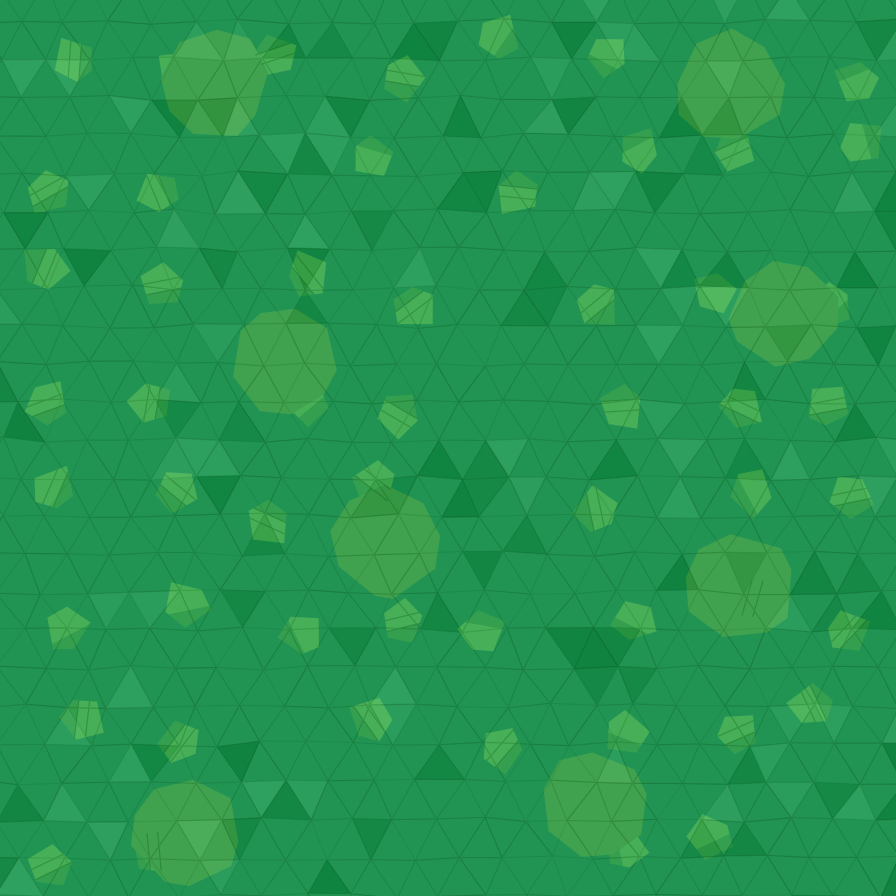
Reproduce this pattern procedurally as a WebGL 1 fragment shader.

```glsl
precision highp float;
// Green low-poly meadow: a jittered triangle mesh with scattered polygonal patches.

uniform vec2 u_resolution;

// Colours
const vec3 GRASS = vec3(0.130, 0.582, 0.330);
const vec3 SPROUT = vec3(0.275, 0.685, 0.340);
const vec3 SPROUT_DIM = vec3(0.205, 0.625, 0.310);
const vec3 BUSH = vec3(0.250, 0.635, 0.310);
const vec3 DARK_TONE = vec3(-0.070, -0.070, -0.080);
const vec3 LIGHT_TONE = vec3(0.052, 0.045, 0.045);
const vec3 LINE_TINT = vec3(0.74, 0.85, 0.75);

// Mesh
const float SIDE = 0.049;            // triangle side
const float ROW = 0.866;             // row height in sides
const vec2 JITTER = vec2(0.20, 0.13);
const float HALF_LINE = 0.0007;
const float DARK_SHARE = 0.075;
const float LIGHT_SHARE = 0.075;

// Patches
const vec2 SPROUT_CELL = vec2(0.125);
const float SPROUT_RADIUS = 0.0200;
const float SPROUT_MARGIN = 0.032;
const float SPROUT_SHARE = 0.86;
const vec2 BUSH_CELL = vec2(0.5, 0.25);
const float BUSH_RADIUS = 0.057;
const float BUSH_MARGIN = 0.068;
const float TAU = 6.2831853;

float hash(vec2 p) {
  vec3 q = fract(vec3(p.xyx) * 0.1031);
  q += dot(q, q.yzx + 33.33);
  return fract((q.x + q.y) * q.z);
}

vec2 hash2(vec2 p) {
  return vec2(hash(p + 17.3), hash(p + 71.9));
}

// Smooth coverage of a signed distance, positive inside
float cover(float d, float px) {
  return clamp(d / px + 0.5, 0.0, 1.0);
}

vec2 meshVertex(vec2 id) {
  vec2 offset = (hash2(id + 40.0) - 0.5) * JITTER;
  return SIDE * (vec2(id.x + 0.5 * id.y, id.y * ROW) + offset);
}

// Signed distance to the line a-b, positive on its left
float leftOf(vec2 p, vec2 a, vec2 b) {
  vec2 e = normalize(b - a);
  return e.x * (p.y - a.y) - e.y * (p.x - a.x);
}

float insideTriangle(vec2 p, vec2 a, vec2 b, vec2 c) {
  return min(leftOf(p, a, b), min(leftOf(p, b, c), leftOf(p, c, a)));
}

// Mesh edge; its strength varies with the edge key
float edgeLine(vec2 p, vec2 a, vec2 b, vec2 key, float px) {
  vec2 e = b - a;
  vec2 q = p - a;
  float d = length(q - e * clamp(dot(q, e) / dot(e, e), 0.0, 1.0));
  return cover(HALF_LINE - d, px) * mix(0.4, 1.0, hash(key + 211.0));
}

// Most triangles stay plain, a few are darker or lighter
vec3 triangleTone(vec2 key) {
  float pick = hash(key + 133.0);
  float strength = mix(0.6, 1.0, hash(key + 307.0));
  if (pick < DARK_SHARE) return DARK_TONE * strength;
  if (pick > 1.0 - LIGHT_SHARE) return LIGHT_TONE * strength;
  return vec3(0.0);
}

// Irregular convex polygon, positive inside
float polygon(vec2 q, float radius, float sides, float wobble, vec2 seed) {
  float d = 1.0;
  for (int k = 0; k < 10; k++) {
    float n = float(k);
    if (n >= sides) break;
    vec2 r = hash2(seed + n * 5.7) - 0.5;
    float angle = TAU * (n + r.x * 0.4 + hash(seed)) / sides;
    d = min(d, radius * (1.0 + r.y * wobble) - dot(q, vec2(cos(angle), sin(angle))));
  }
  return d;
}

// Offset from the random patch centre of a cell
vec2 fromCentre(vec2 p, vec2 id, vec2 cell, float margin) {
  return p - id * cell - mix(vec2(margin), cell - margin, hash2(id + 93.0));
}

void main() {
  float px = 1.0 / min(u_resolution.x, u_resolution.y);
  vec2 p = gl_FragCoord.xy * px;

  // Triangle mesh: tone and lines from the nearby cells
  float row = p.y / (SIDE * ROW);
  vec2 home = floor(vec2(p.x / SIDE - 0.5 * row, row));
  vec3 tone = vec3(0.0);
  float line = 0.0;
  for (int j = -1; j <= 1; j++) {
    for (int i = -1; i <= 1; i++) {
      vec2 id = home + vec2(float(i), float(j));
      vec2 a = meshVertex(id);
      vec2 b = meshVertex(id + vec2(1.0, 0.0));
      vec2 c = meshVertex(id + vec2(0.0, 1.0));
      vec2 d = meshVertex(id + 1.0);
      tone += triangleTone(id) * cover(insideTriangle(p, a, b, c), px);
      tone += triangleTone(id + 0.37) * cover(insideTriangle(p, b, d, c), px);
      line = max(line, edgeLine(p, a, b, id, px));
      line = max(line, edgeLine(p, a, c, id + 0.3, px));
      line = max(line, edgeLine(p, b, c, id + 0.6, px));
    }
  }

  // Small sprouts, each with a dimmer facet and some with creases
  vec2 id = floor(p / SPROUT_CELL);
  vec2 q = fromCentre(p, id, SPROUT_CELL, SPROUT_MARGIN);
  float sprout = cover(polygon(q, SPROUT_RADIUS, 5.0, 0.2, id + 7.0), px);
  sprout *= step(hash(id + 55.0), SPROUT_SHARE);
  float turn = TAU * hash(id + 29.0);
  float across = dot(q, vec2(cos(turn), sin(turn))) - SPROUT_RADIUS * 0.35;
  vec3 sproutColor = mix(SPROUT, SPROUT_DIM, cover(across, px));
  float crease = abs(abs(across + 0.006) - 0.006);
  float creased = step(0.4, hash(id + 83.0));
  line = max(line, cover(HALF_LINE - crease, px) * sprout * creased);

  // Large bushes lie over the sprouts
  vec2 bushId = floor(p / BUSH_CELL);
  vec2 bushOffset = fromCentre(p, bushId + 0.0, BUSH_CELL, BUSH_MARGIN);
  float bush = cover(polygon(bushOffset, BUSH_RADIUS, 9.0, 0.14, bushId + 19.0), px);

  vec3 color = mix(GRASS, sproutColor, sprout);
  color = mix(color, BUSH, bush) + tone;
  gl_FragColor = vec4(color * mix(vec3(1.0), LINE_TINT, line), 1.0);
}
```
